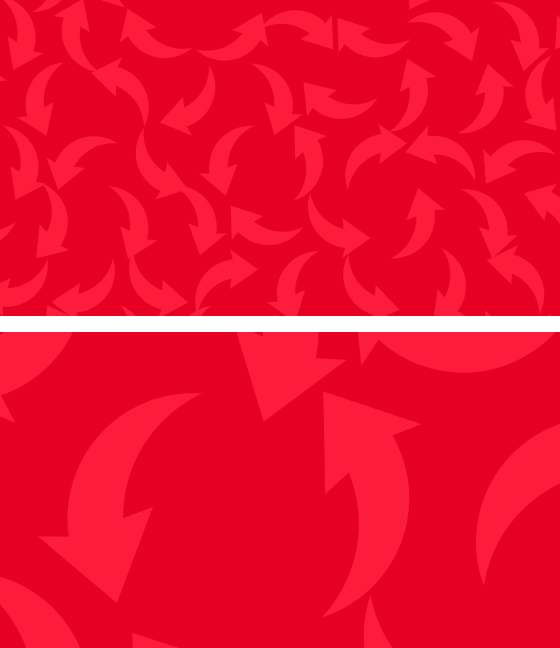
Top: the whole. Bottom: its middle third, enlarged.
Write a Shadertoy shader that draws this pattern.

```glsl
// Scattered curved arrows in bright red on a deeper red ground.

// Three random values per cell, without sine
vec3 hash32(vec2 cell) {
    vec3 q = fract(cell.xyx * vec3(0.1031, 0.1030, 0.0973));
    q += dot(q, q.yxz + 33.33);
    return fract((q.xxy + q.yzz) * q.zyx);
}

// Signed distance to the line a-b, positive on its right side
float edge(vec2 p, vec2 a, vec2 b) {
    vec2 d = normalize(b - a);
    return dot(p - a, vec2(d.y, -d.x));
}

// Tapering crescent tail joined to a swept-back head
float curvedArrow(vec2 p) {
    float outer = length(p - vec2(0.26, -0.30)) - 0.855;
    float inner = length(p - vec2(0.38, -0.74)) - 0.931;
    float tail = max(max(outer, -inner), p.x - 0.22);

    vec2 tip = vec2(0.67, 0.36), barbA = vec2(0.08, 0.75);
    vec2 notch = vec2(0.15, 0.52), barbB = vec2(0.11, -0.06);
    float front = max(edge(p, tip, barbA), edge(p, barbB, tip));
    float back = min(edge(p, barbA, notch), edge(p, notch, barbB));
    return min(tail, max(front, back));
}

void mainImage(out vec4 fragColor, in vec2 fragCoord) {
    vec2 uv = fragCoord / iResolution.y;
    const vec2 spacing = vec2(0.2266, 0.1962);
    const float arrowScale = 6.48;
    float dist = 1e3;

    // Staggered rows: test the arrows of the neighbouring cells
    for (int j = -1; j <= 1; j++) {
        float row = floor(uv.y / spacing.y) + float(j);
        float shift = 0.5 * mod(row, 2.0) - 0.3;
        float column = floor(uv.x / spacing.x - shift);
        for (int i = -1; i <= 1; i++) {
            vec2 cell = vec2(column + float(i), row);
            vec3 rnd = hash32(cell + 17.0);
            vec3 turn = hash32(cell + 71.0);
            vec2 centre = (cell + vec2(shift + 0.5, 0.5)) * spacing;
            vec2 p = uv - centre - (rnd.xy - 0.5) * 0.03;

            // Sixth turns plus a wobble keep the points between neighbours
            float angle = floor(turn.x * 6.0) * 1.0472 + (turn.y - 0.5) * 0.6;
            float c = cos(angle), s = sin(angle);
            p = mat2(c, -s, s, c) * p;
            if (rnd.z < 0.5) p.x = -p.x;
            dist = min(dist, curvedArrow(p * arrowScale) / arrowScale);
        }
    }

    // Flat two-tone colour with a one pixel soft edge
    float pixel = 1.0 / iResolution.y;
    float cover = 1.0 - smoothstep(-0.7 * pixel, 0.7 * pixel, dist);
    vec3 ground = vec3(0.90, 0.0, 0.14);
    vec3 arrowRed = vec3(0.995, 0.11, 0.24);
    fragColor = vec4(mix(ground, arrowRed, cover), 1.0);
}
```
